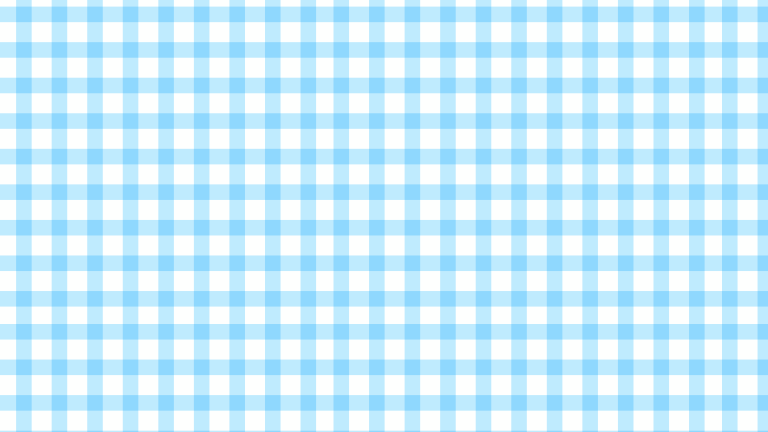
Reproduce this pattern procedurally as a Shadertoy shader.

```glsl
// Sky-blue gingham: translucent bands crossing on white cloth.

// Coverage of the bands along both axes; lengths are in canvas heights.
vec2 bandCoverage(vec2 p) {
    const float pitch = 0.0823, halfWidth = 0.018, margin = 0.02;

    // Each block holds eleven bands, the last followed by a narrower gap
    vec2 t = mod(p - vec2(0.772, 0.75) + margin, 0.8993);
    vec2 local = t - pitch * min(floor(t / pitch), 10.0);

    // Signed distance to the band, smoothed over one pixel
    vec2 d = abs(local - margin - halfWidth) - halfWidth;
    return clamp(0.5 - d * iResolution.y, 0.0, 1.0);
}

void mainImage(out vec4 fragColor, in vec2 fragCoord) {
    vec2 p = fragCoord / iResolution.y;
    p.y = 1.0 - p.y; // measure rows from the top edge
    vec2 band = bandCoverage(p);

    // Dye multiplies, so crossings turn darker
    vec3 cloth = vec3(0.997, 1.0, 0.997);
    vec3 dye = vec3(0.75, 0.92, 1.0);
    vec3 color = cloth * mix(vec3(1.0), dye, band.x) * mix(vec3(1.0), dye, band.y);

    fragColor = vec4(color, 1.0);
}
```
